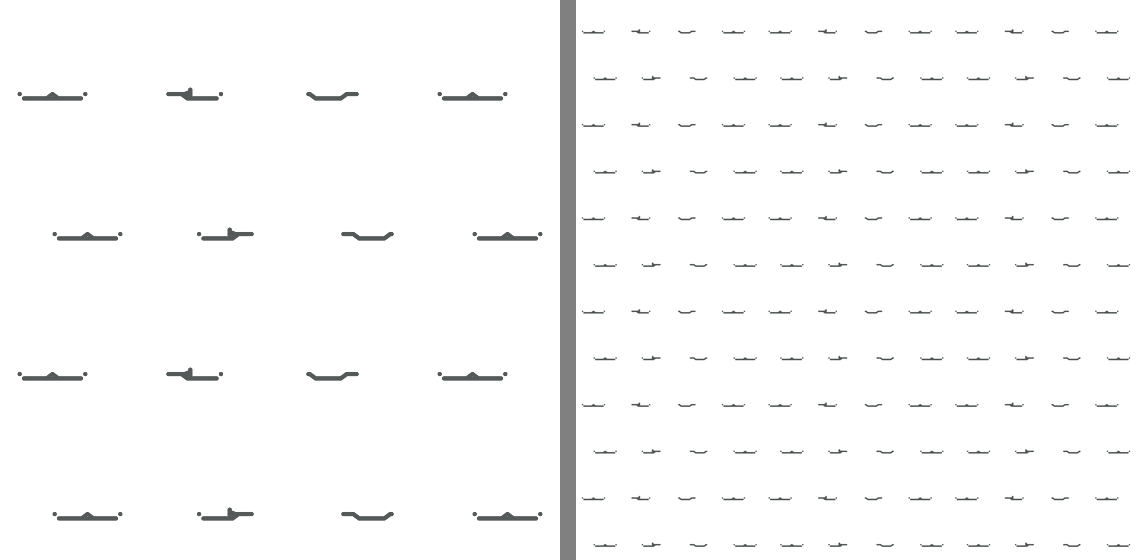
Left: one tile. Right: repeated 3 by 3.
Give the GLSL for this pattern, as a Shadertoy shader.

```glsl
// Sparse grid of small grey dashes in three forms, mirrored on alternate rows.

const float CELLS = 4.0;        // repeats across and down
const float CELL_SIZE = 32.0;   // stroke widths per cell
const float STROKE_RADIUS = 0.5;
const float UPPER = 0.0;        // heights of the two stroke levels
const float LOWER = -1.0;
const vec3 PAPER = vec3(1.0);
const vec3 INK = vec3(0.33, 0.35, 0.35);

float segment(vec2 p, vec2 a, vec2 b) {
    vec2 ab = b - a;
    float t = clamp(dot(p - a, ab) / dot(ab, ab), 0.0, 1.0);
    return length(p - a - ab * t);
}

float level(vec2 p, float x0, float x1, float y) {
    return segment(p, vec2(x0, y), vec2(x1, y));
}

// Slanted link from the upper level to the lower one
float ramp(vec2 p, float xUpper, float xLower) {
    return segment(p, vec2(xUpper, UPPER), vec2(xLower, LOWER));
}

// Long dash with a central bump and a dot past each end
float bumpDash(vec2 p) {
    p.x = abs(p.x + 4.0);
    float d = level(p, 0.0, 6.5, LOWER);
    d = min(d, ramp(p, 0.0, 1.33));
    return min(d, length(p - vec2(7.5, UPPER)));
}

// Stepped dash with an upright spur and one dot
float spurDash(vec2 p) {
    float d = level(p, -9.5, -4.5, UPPER);
    d = min(d, ramp(p, -6.5, -5.17));
    d = min(d, level(p, -5.17, 1.5, LOWER));
    d = min(d, segment(p, vec2(-4.5, 1.0), vec2(-4.5, LOWER)));
    d = min(d, segment(p, vec2(-5.8, UPPER), vec2(-4.67, 0.42)));
    return min(d, length(p - vec2(2.5, UPPER)));
}

// Shallow dish with a longer right rim
float dishDash(vec2 p) {
    float d = level(p, -9.5, -9.2, UPPER);
    d = min(d, ramp(p, -9.2, -7.85));
    d = min(d, level(p, -7.85, -2.1, LOWER));
    d = min(d, ramp(p, -0.75, -2.1));
    return min(d, level(p, -0.75, 1.5, UPPER));
}

float motif(vec2 p, float kind) {
    if (kind < 0.5) return bumpDash(p);
    if (kind < 1.5) return spurDash(p);
    return dishDash(p);
}

void mainImage(out vec4 fragColor, in vec2 fragCoord) {
    vec2 grid = fragCoord / iResolution.xy * CELLS;
    vec2 cell = mod(floor(grid), CELLS);
    vec2 p = (fract(grid) - 0.5) * CELL_SIZE;

    // Mirror every second row, then drop the motif below the cell centre
    if (mod(cell.y, 2.0) < 0.5) p.x = -p.x;
    p.y += 5.5;

    float d = motif(p, mod(cell.x, 3.0)) - STROKE_RADIUS;
    float pixel = CELLS * CELL_SIZE / iResolution.y;
    float ink = 1.0 - smoothstep(-0.5 * pixel, 0.5 * pixel, d);
    fragColor = vec4(mix(PAPER, INK, ink), 1.0);
}
```
